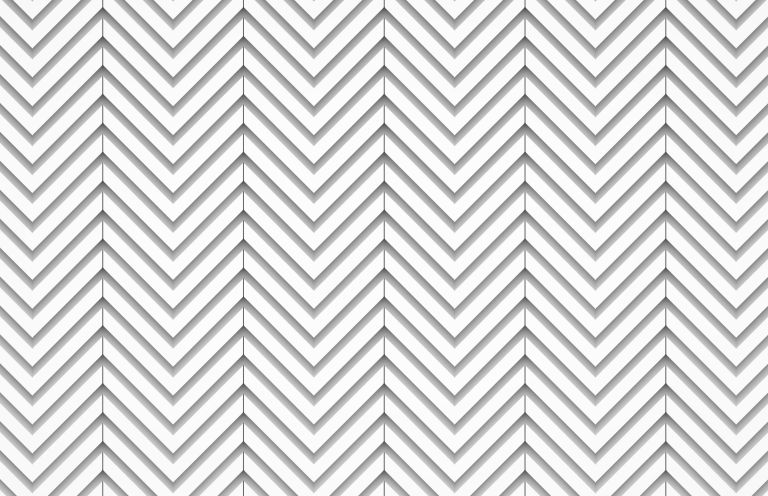
This pattern is drawn by a Shadertoy shader. Its source:

```glsl
// White chevron slats with recessed grey grooves between them.
// Folding x about each ridge turns 45 degree stripes into zigzags; each groove
// is shaded from a dark upper edge, and a thin seam splits slats at the ridges.

#define COLUMN_WIDTH 0.2838   // ridge to ridge, in canvas heights
#define RIDGE_X      0.2071   // position of one ridge
#define ROW_HEIGHT   0.05833  // vertical repeat
#define ROW_PHASE    0.01425  // first groove edge below the top
#define GROOVE       0.375    // groove share of a row
#define EDGE_SOFT    0.0012   // least blur of the slat edges
#define SEAM_WIDTH   0.0021
#define SLAT_TONE    0.985
#define SHADOW_TONE  0.45
#define FLOOR_TONE   0.78
#define WEAR         0.02     // tone change between grooves

float hash(vec2 p) {
    return fract(sin(dot(p, vec2(127.1, 311.7))) * 43758.5453);
}

// Groove floor tone: s runs from the upper edge (0) to the lower edge (1).
float grooveTone(float s, float ridgeDist, vec2 id) {
    float tone = mix(SHADOW_TONE, FLOOR_TONE, pow(s, 0.55));
    float corner = exp(-ridgeDist / 0.009);
    tone -= 0.24 * corner * (1.0 - 0.6 * s);
    return tone + WEAR * (hash(id) - 0.5);
}

void mainImage(out vec4 fragColor, in vec2 fragCoord) {
    float px = 1.0 / iResolution.y;
    vec2 p = fragCoord * px;
    vec2 uv = fragCoord / iResolution.xy;

    // Fold each column into a symmetric pair of slopes
    float column = (p.x - RIDGE_X) / COLUMN_WIDTH;
    float ridgeDist = abs(fract(column + 0.5) - 0.5) * COLUMN_WIDTH;

    // Row coordinate centred on the groove
    float row = (1.0 - p.y - ROW_PHASE - ridgeDist) / ROW_HEIGHT;
    float centred = row - 0.5 * GROOVE + 0.5;
    float offset = fract(centred) - 0.5;
    float dist = (abs(offset) - 0.5 * GROOVE) * ROW_HEIGHT * 0.7071;
    float blur = max(0.75 * px, EDGE_SOFT);
    float groove = 1.0 - smoothstep(-blur, blur, dist);

    // Slats, brightest near the middle
    vec2 q = uv - 0.5;
    float tone = SLAT_TONE + 0.005 - 0.035 * dot(q, q);

    // Ridge seam, hidden inside the grooves
    float seam = clamp((0.5 * SEAM_WIDTH - ridgeDist) / px + 0.5, 0.0, 1.0);
    tone = mix(tone, 0.42, seam * min(1.0, SEAM_WIDTH / px));

    // Groove floor, a little darker toward the top
    float s = clamp(offset / GROOVE + 0.5, 0.0, 1.0);
    vec2 id = vec2(floor(column * 2.0), floor(centred));
    float floorTone = grooveTone(s, ridgeDist, id) - 0.04 * q.y;
    tone = mix(tone, floorTone, groove);

    fragColor = vec4(vec3(clamp(tone, 0.0, 1.0)), 1.0);
}
```
